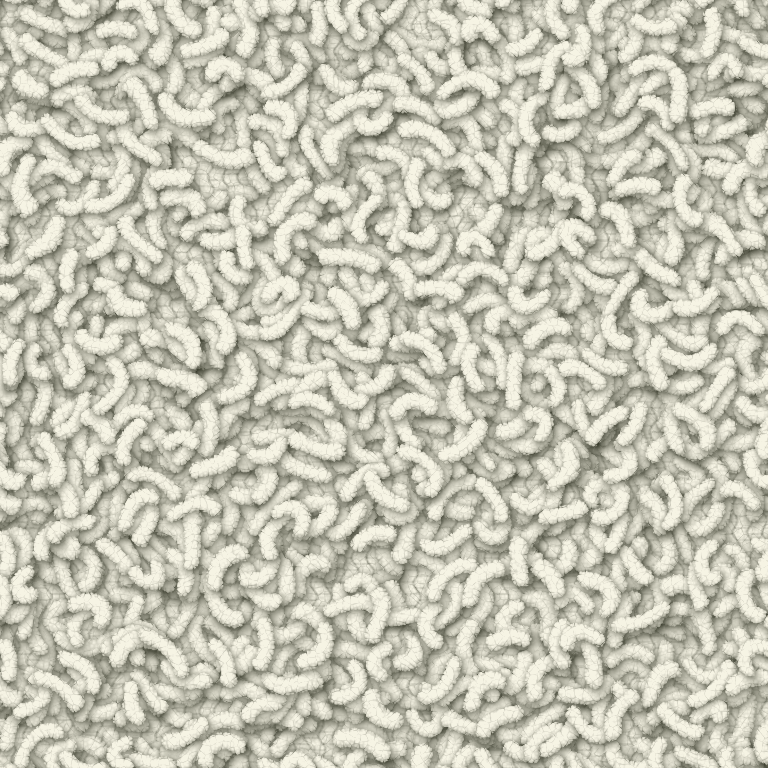
Give the GLSL for this texture, as a WebGL 1 fragment shader.

```glsl
precision highp float;
uniform vec2 u_resolution;

vec3 hash3(vec2 c) {
  return fract(sin(vec3(dot(c, vec2(127.1, 311.7)),
                        dot(c, vec2(269.5, 183.3)),
                        dot(c, vec2(419.2, 371.9)))) * 43758.5);
}

// Distances to the nearest and second nearest feature point
vec2 cellular(vec2 p) {
  vec2 near = vec2(4.0);
  for (int y = -1; y <= 1; y++)
    for (int x = -1; x <= 1; x++) {
      vec2 cell = floor(p) + vec2(x, y);
      float d = length(cell + hash3(cell).xy - p);
      near = d < near.x ? vec2(d, near.x) : vec2(near.x, min(near.y, d));
    }
  return near;
}

// Vector from the closest point of an arc whose middle lies at the origin
vec2 arcOffset(vec2 p, float bend, float aperture) {
  p.y += bend;
  float side = p.x < 0.0 ? -1.0 : 1.0;
  p.x = abs(p.x);
  vec2 tip = vec2(sin(aperture), cos(aperture));
  vec2 v = tip.y * p.x > tip.x * p.y
    ? p - tip * bend
    : p * (1.0 - bend / max(length(p), 1e-4));
  return vec2(v.x * side, v.y);
}

// Slowly turning pile direction
float pileAngle(vec2 c) {
  return 1.1 + 1.1 * sin(c.x * 0.43 + 1.3 * sin(c.y * 0.37))
             + 0.8 * sin(c.y * 0.61 - c.x * 0.22 + 2.0);
}

// Knitted backing: vertical ribs with staggered stitches
float backing(vec2 p) {
  float x = p.x * 52.0 + 0.2 * sin(p.y * 190.0) + 0.3 * sin(p.y * 23.0);
  float rib = abs(fract(x) - 0.5) * 2.0;
  float stitch = abs(fract(p.y * 64.0 + 0.5 * mod(floor(x), 2.0)) - 0.5) * 2.0;
  return 0.95 - 0.22 * smoothstep(0.65, 1.0, rib)
              - 0.12 * smoothstep(0.7, 1.0, stitch);
}

void main() {
  float size = min(u_resolution.x, u_resolution.y);
  vec2 p = gl_FragCoord.xy / size;
  vec2 lightDir = normalize(vec2(-0.5, 0.85));

  // Chenille surface: lumps, cracks between them, fine fuzz
  vec2 lumps = cellular(p * 92.0 + 0.25 * sin(p.yx * 140.0));
  float crack = 1.0 - smoothstep(0.0, 0.2, lumps.y - lumps.x);
  float fuzz = 0.45 - cellular(p * 230.0).x;

  // Wavy space makes the tufts wriggle
  vec2 q = p * 15.0;
  q += 0.06 * sin(q.yx * vec2(3.1, 3.7) + vec2(0.0, 1.7))
     + 0.02 * sin(q.yx * vec2(7.3, 6.1));
  float aa = 12.0 / size;

  float tone = backing(p) - 0.14 * crack;

  // Tufts painted from the lowest layer to the highest
  for (int layer = 0; layer < 6; layer++) {
    float level = float(layer);
    vec2 shift = level * vec2(0.37, 0.61);
    vec2 g = q + shift;
    for (int y = -1; y <= 1; y++)
      for (int x = -1; x <= 1; x++) {
        vec2 cell = floor(g) + vec2(x, y);
        vec3 place = hash3(cell + level * 37.0);
        vec3 form = hash3(cell + level * 53.0 + 11.5);
        if (form.z > 0.88) continue;

        float angle = pileAngle(cell - shift) + (place.z - 0.5) * 2.6
                    + (form.z > 0.44 ? 3.1416 : 0.0);
        float s = sin(angle), c = cos(angle);
        mat2 turn = mat2(c, -s, s, c);
        float bend = mix(0.2, 1.0, form.x);
        float aperture = min(mix(0.28, 0.5, form.y) / bend, 2.3);
        vec2 v = arcOffset(turn * (g - cell - place.xy), bend, aperture) * turn;

        float d = length(v);
        float radius = 0.15 + 0.03 * place.z - 0.022 * crack + 0.03 * fuzz;
        float facing = dot(v / max(d, 1e-3), lightDir);

        // Contact shadow, longer on the side away from the light
        float gap = max(d - radius, 0.0);
        float shadow = exp(-gap / (0.065 - 0.03 * facing));
        tone *= 1.0 - shadow * (0.3 - 0.17 * facing) * smoothstep(0.24, 0.1, gap);

        // Rounded body
        float e = min(d / radius, 1.0);
        float body = 0.94 + 0.018 * level - 0.33 * e * e * e
                   + 0.13 * e * facing - 0.11 * crack;
        tone = mix(tone, body, smoothstep(aa, -aa, d - radius));
      }
  }

  tone += 0.16 * fuzz;
  vec3 cavity = vec3(0.18, 0.19, 0.13);
  vec3 cream = vec3(0.965, 0.955, 0.895);
  gl_FragColor = vec4(mix(cavity, cream, clamp(tone, 0.0, 1.0)), 1.0);
}
```
